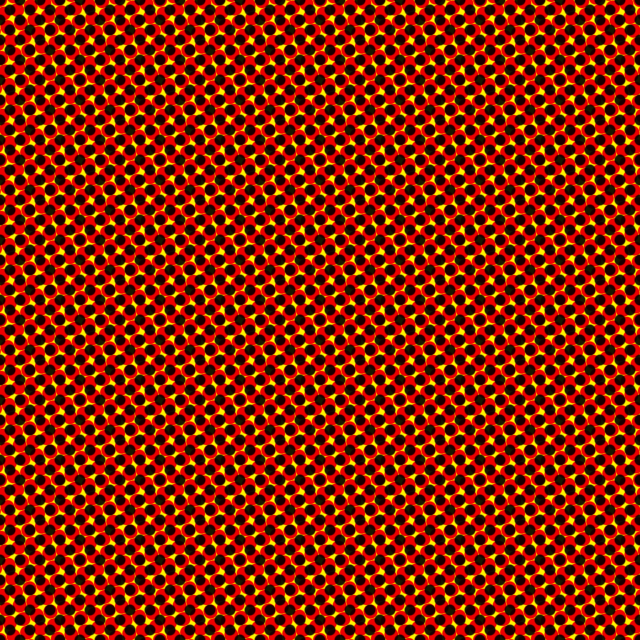
Reproduce this pattern procedurally as a WebGL 1 fragment shader.

```glsl
precision highp float;

uniform vec2 u_resolution;

// Ink coverage of a square grid of round dots. The whole-number
// direction sets both pitch and angle, so the screen wraps at the edges.
float dotScreen(vec2 uv, vec2 direction, float radius) {
  vec2 grid = vec2(dot(uv, direction),
                   dot(uv, vec2(-direction.y, direction.x)));
  vec2 cell = fract(grid + 0.5) - 0.5;
  return 1.0 - smoothstep(radius - 0.065, radius + 0.065, length(cell));
}

void main() {
  vec2 uv = gl_FragCoord.xy / u_resolution;

  vec3 yellowBase = vec3(1.0, 0.95, 0.0);
  vec3 redInk = vec3(0.93, 0.0, 0.0);

  // Red dots at about 15 degrees, just touching their neighbours
  vec3 color = mix(yellowBase, redInk, dotScreen(uv, vec2(44.0, 12.0), 0.5));

  // Translucent black dots at 45 degrees
  color *= mix(1.0, 0.1, dotScreen(uv, vec2(32.0), 0.383));

  gl_FragColor = vec4(color, 1.0);
}
```
